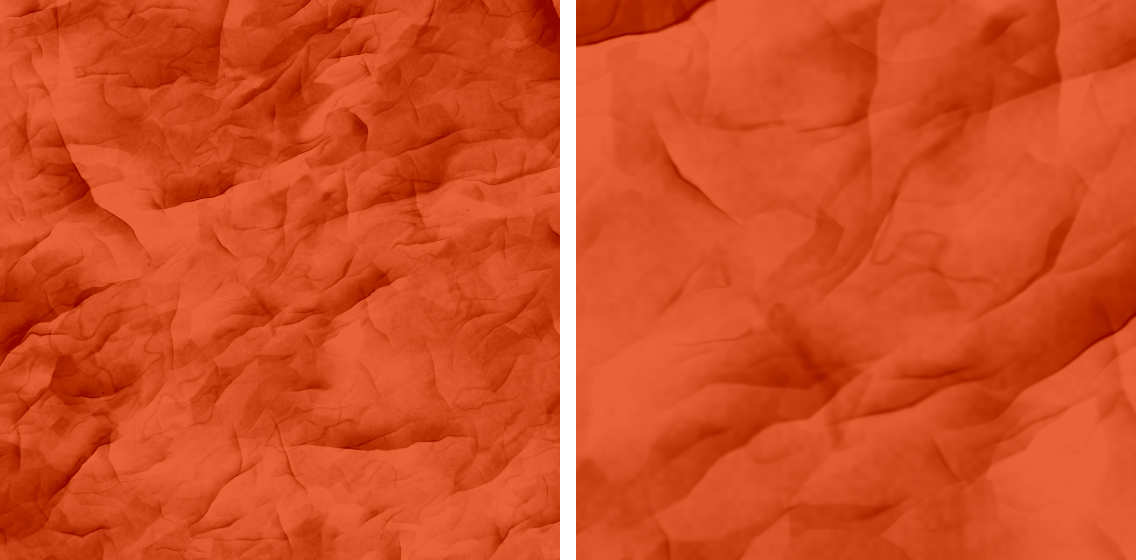
Left: the whole. Right: its middle third, enlarged.
Reproduce this texture procedurally as a Shadertoy shader.

```glsl
// Crumpled orange-red paper lit at a low angle. Voronoi facets give the tilted
// planes, scattered one-sided folds give the crisp shadow wedges, and thin
// broken creases, angular hairline wrinkles and fibre grain finish the surface.
#define SHADOW_COLOR vec3(0.650, 0.122, -0.050)
#define LIGHT_COLOR  vec3(0.870, 0.340, 0.172)
#define BASE_TONE    0.79
#define CONTRAST     1.75
#define FOLD_ANGLE   0.38
#define FOLD_DEPTH   0.52
#define FACET_DEPTH  0.25
#define CREASE_WIDTH 0.0016
#define CREASE_DEPTH 1.1
#define WRINKLE_DEPTH 0.17
#define GRAIN_DEPTH  0.09

vec3 hash3(vec2 p) {
    vec3 q = fract(vec3(p.xyx) * vec3(0.1031, 0.1030, 0.0973));
    q += dot(q, q.yxz + 33.33);
    return fract((q.xxy + q.yzz) * q.zyx);
}

// Random lattice values, three channels, blended by f inside the cell
vec3 lattice3(vec2 i, vec2 f) {
    vec3 low = mix(hash3(i), hash3(i + vec2(1, 0)), f.x);
    vec3 high = mix(hash3(i + vec2(0, 1)), hash3(i + vec2(1, 1)), f.x);
    return mix(low, high, f.y);
}

vec3 smoothNoise(vec2 p) {
    vec2 f = fract(p);
    return lattice3(floor(p), f * f * (3.0 - 2.0 * f));
}

// Kinked at cell borders, so that bent lines stay angular
vec3 kinkedNoise(vec2 p) {
    return lattice3(floor(p), fract(p));
}

// Rotates a vector into a frame whose x axis lies along the angle
mat2 toFrame(float angle) {
    float c = cos(angle), s = sin(angle);
    return mat2(c, -s, s, c);
}

// Tilted planes: each cell has its own tone and slope, edges vary in softness
float facets(vec2 p, float scale, float seed) {
    vec2 g = toFrame(FOLD_ANGLE) * p * scale * vec2(0.8, 1.2) + seed;
    vec2 cell = floor(g);
    float sharpness = mix(9.0, 60.0, smoothstep(0.25, 0.65, smoothNoise(g * 0.8 + 31.0).x));
    float tone = 0.0, total = 1e-30;
    for (int j = -1; j <= 1; j++)
    for (int i = -1; i <= 1; i++) {
        vec2 id = cell + vec2(i, j);
        vec3 h = hash3(id), tilt = hash3(id + 71.0);
        vec2 d = g - id - h.xy;
        float weight = exp(-sharpness * dot(d, d));
        tone += weight * (h.z - 0.5 + dot(d, tilt.xy - 0.5) * 1.8);
        total += weight;
    }
    return tone / total;
}

// Scattered folds: dark above a crisp edge, lighter below, tapering at the ends
float folds(vec2 p, float scale, float seed) {
    vec2 g = p * scale + seed;
    vec2 cell = floor(g);
    float edge = CREASE_WIDTH * scale;
    float broken = smoothstep(0.35, 0.6, smoothNoise(p * 38.0 + seed).y);
    float sum = 0.0;
    for (int j = -1; j <= 1; j++)
    for (int i = -1; i <= 1; i++) {
        vec2 id = cell + vec2(i, j);
        vec3 h = hash3(id), k = hash3(id + 57.0), m = hash3(id + 113.0);
        float angle = FOLD_ANGLE + (h.z - 0.5) * 1.0;
        if (k.x < 0.3) angle += 1.5;
        vec2 q = toFrame(angle) * (g - id - 0.25 - 0.5 * h.xy);
        q.y += (k.y - 0.5) * 0.5 * abs(q.x);

        float taper = 1.0 - smoothstep(0.2, 1.0, abs(q.x) / mix(0.4, 0.95, k.z));
        taper *= 1.0 - smoothstep(0.6, 1.15, length(q));
        float flare = 0.4 + 0.9 * smoothstep(-0.7, 0.7, q.x * sign(m.x - 0.5));
        float width = mix(0.06, 0.25, m.y) * flare;
        float side = smoothstep(-edge, edge, q.y);
        float reach = q.y / width;
        float dark = side * exp(-reach * reach);
        float lit = (1.0 - side) * exp(-0.6 * reach * reach);
        float line = exp(-q.y * q.y / (edge * edge)) * step(0.55, m.z) * broken;
        sum += taper * (0.3 + 0.7 * m.z) * (0.45 * lit - dark - CREASE_DEPTH * line);
    }
    return sum;
}

// Hairline wrinkles along an angular contour, present only in patches
float wrinkles(vec2 p) {
    vec2 g = toFrame(FOLD_ANGLE) * p * vec2(9.0, 17.0);
    float contour = abs(kinkedNoise(g).x + 0.35 * kinkedNoise(g * 3.1).y - 0.67);
    float patches = smoothstep(0.45, 0.7, smoothNoise(p * 9.0 + 19.0).z);
    return (1.0 - smoothstep(0.0, 0.04, contour)) * patches;
}

// Rare tiny dark flecks in the pulp
float flecks(vec2 p) {
    vec2 g = p * 9.0;
    vec3 h = hash3(floor(g) + 211.0);
    float d = length(fract(g) - 0.2 - 0.6 * h.xy) / 9.0;
    return (1.0 - smoothstep(0.0008, 0.0025, d)) * step(0.86, h.z);
}

void mainImage(out vec4 fragColor, in vec2 fragCoord) {
    vec2 uv = fragCoord / iResolution.y;

    // Uneven bending of the sheet, from broad curves to ragged edges
    vec2 p = uv + 0.05 * (smoothNoise(uv * 4.0 + 5.0).xy - 0.5);
    p += 0.022 * (kinkedNoise(uv * 17.0 + 9.0).xy - 0.5);
    p += 0.008 * (kinkedNoise(uv * 55.0).xy - 0.5);

    float rough = mix(0.5, 1.4, smoothNoise(uv * 3.5 + 40.0).x);
    float relief = 0.4 * (smoothNoise(uv * 2.3 + 12.0).y - 0.5);
    relief += FACET_DEPTH * (facets(p, 5.0, 20.0) + 0.9 * rough * facets(p, 11.0, 63.0));
    relief += FACET_DEPTH * 0.55 * rough * facets(p, 25.0, 137.0);
    relief += FOLD_DEPTH * (folds(p, 3.7, 17.0) + 0.65 * rough * folds(p, 8.5, 91.0));
    relief += FOLD_DEPTH * 0.32 * rough * folds(p, 19.0, 203.0);
    relief -= WRINKLE_DEPTH * wrinkles(p);
    relief += GRAIN_DEPTH * (smoothNoise(uv * 240.0).x + 0.6 * smoothNoise(uv * 110.0).y - 0.8);
    relief *= CONTRAST;

    // Highlights saturate gently while shadows keep their depth
    float tone = BASE_TONE + (relief > 0.0 ? relief / (1.0 + 0.9 * relief) : relief);
    tone = clamp(tone - 0.5 * flecks(uv), -0.45, 1.2);
    fragColor = vec4(max(mix(SHADOW_COLOR, LIGHT_COLOR, tone), 0.0), 1.0);
}
```
